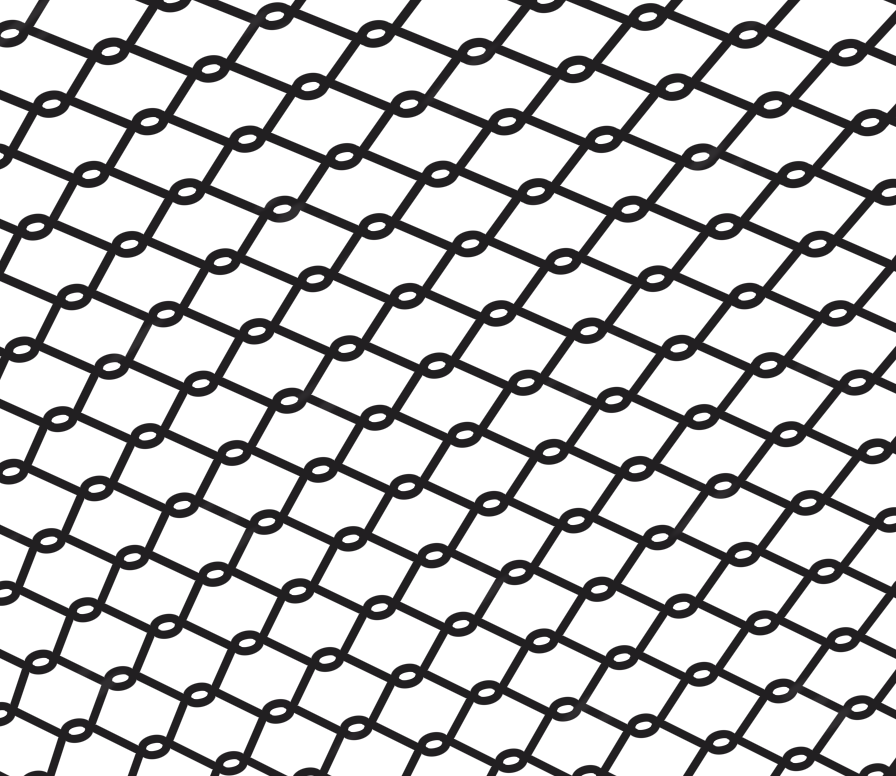
A Shadertoy shader for this pattern:

```glsl
// Chain-link wire mesh: clasped loops joined by tangent wires on a gently warped lattice.

const float VIEW_WIDTH = 768.0;              // canvas width in mesh units
const vec3 PAPER = vec3(1.0);
const vec3 INK = vec3(0.13, 0.12, 0.13);
const vec3 WORN_INK = vec3(0.19, 0.18, 0.19);
const float WIRE_WIDTH = 7.6;
const vec2 LOOP_RADII = vec2(11.5, 7.3);     // centre line of a clasp
const float LOOP_TILT = 0.21;                // radians, rising to the right
const float TOP_SCALE = 1.05;
const float BOTTOM_SCALE = 0.92;
const float EDGE_SOFTNESS = 0.75;            // in device pixels

// Lattice warp: origin, steps along and down, then bending terms
const vec2 ORIGIN = vec2(95.0, 44.0);
const vec2 STEP_ALONG = vec2(86.2, 15.1);
const vec2 STEP_DOWN = vec2(-52.0, 45.3);
const vec2 SHEAR = vec2(-1.58, -0.1);
const float BEND_ALONG = -0.33;
const float BEND_DOWN = 1.13;
const float BEND_MIXED = 0.013;

// Lattice index (along, down) to position, y pointing down
vec2 knotPosition(vec2 k) {
    vec2 p = ORIGIN + STEP_ALONG * k.x + STEP_DOWN * k.y + SHEAR * k.x * k.y;
    p.x += (BEND_ALONG + BEND_MIXED * k.y) * k.x * k.x + BEND_DOWN * k.y * k.y;
    return p;
}

// Newton inversion of the warp
vec2 latticeIndex(vec2 p) {
    vec2 k = vec2(6.0, 5.0);
    for (int n = 0; n < 5; n++) {
        vec2 along = STEP_ALONG + SHEAR * k.y;
        vec2 down = STEP_DOWN + SHEAR * k.x;
        along.x += 2.0 * (BEND_ALONG + BEND_MIXED * k.y) * k.x;
        down.x += BEND_MIXED * k.x * k.x + 2.0 * BEND_DOWN * k.y;
        k -= inverse(mat2(along, down)) * (knotPosition(k) - p);
    }
    return k;
}

float segmentDistance(vec2 p, vec2 a, vec2 b) {
    vec2 ab = b - a;
    return length(p - a - ab * clamp(dot(p - a, ab) / dot(ab, ab), 0.0, 1.0));
}

// Approximate distance to an ellipse outline
float ellipseDistance(vec2 p, vec2 radii) {
    float k0 = length(p / radii);
    float k1 = max(length(p / (radii * radii)), 1e-4);
    return abs(k0 * (k0 - 1.0) / k1);
}

// Wire crossing from one side of loop a to the opposite side of loop b
float tangentWire(vec2 p, vec2 a, vec2 b, float side, mat2 axes, vec2 radii) {
    vec2 d = ((b - a) * axes) / radii;       // loops become unit circles
    float span = length(d);
    vec2 dir = d / span;
    float c = 2.0 / span;
    vec2 normal = dir * c + side * vec2(-dir.y, dir.x) * sqrt(1.0 - c * c);
    vec2 offset = axes * (normal * radii);
    return segmentDistance(p, a + offset, b - offset);
}

// Sparse faded patches from layered sines
float wear(vec2 p) {
    float s = sin(p.x * 0.031 + 2.0 * sin(p.y * 0.017))
            + sin(p.y * 0.043 + 1.7 * sin(p.x * 0.013))
            + 0.5 * sin(p.x * 0.19 + p.y * 0.23);
    return smoothstep(1.7, 2.4, s);
}

void mainImage(out vec4 fragColor, in vec2 fragCoord) {
    float unit = VIEW_WIDTH / iResolution.x;
    vec2 p = vec2(fragCoord.x, iResolution.y - fragCoord.y) * unit;

    float scale = mix(TOP_SCALE, BOTTOM_SCALE, 1.0 - fragCoord.y / iResolution.y);
    vec2 radii = LOOP_RADII * scale;
    float c = cos(LOOP_TILT), s = sin(LOOP_TILT);
    mat2 axes = mat2(c, -s, s, c);

    // Nearest loop or wire among the surrounding knots
    vec2 nearest = round(latticeIndex(p));
    float dist = 1e3;
    for (int j = -1; j <= 1; j++) {
        for (int i = -1; i <= 1; i++) {
            vec2 k = nearest + vec2(i, j);
            vec2 knot = knotPosition(k);
            vec2 right = knotPosition(k + vec2(1.0, 0.0));
            vec2 above = knotPosition(k - vec2(0.0, 1.0));
            dist = min(dist, ellipseDistance((p - knot) * axes, radii));
            dist = min(dist, tangentWire(p, knot, right, -1.0, axes, radii));
            dist = min(dist, tangentWire(p, knot, above, 1.0, axes, radii));
        }
    }

    float soft = EDGE_SOFTNESS * unit;
    float ink = 1.0 - smoothstep(-soft, soft, dist - 0.5 * WIRE_WIDTH * scale);
    fragColor = vec4(mix(PAPER, mix(INK, WORN_INK, wear(p)), ink), 1.0);
}
```
